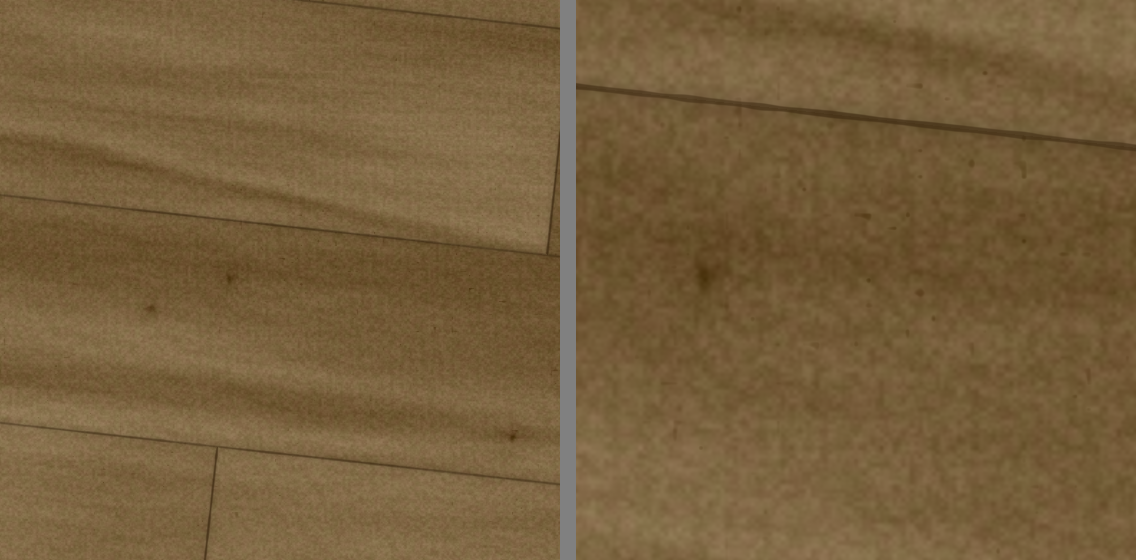
Left, the full canvas; right, a detail of the centre.
A Shadertoy shader for this texture:

```glsl
#define TILT 0.11
#define PLANK_HEIGHT 0.407
#define PLANK_LENGTH 1.5
#define SEAM_V 0.245
#define JOINT_U 0.366
#define STAGGER 1.0255
#define GAP 0.0018
#define DARK_WOOD vec3(0.355, 0.255, 0.115)
#define LIGHT_WOOD vec3(0.605, 0.515, 0.375)
#define GAP_COLOR vec3(0.25, 0.17, 0.07)
#define GRAIN 0.38
#define SPECKLE 0.40

float hash(vec2 p) {
    return fract(sin(dot(p, vec2(127.1, 311.7))) * 43758.5453);
}

float noise(vec2 p) {
    vec2 i = floor(p), f = fract(p);
    f = f * f * (3.0 - 2.0 * f);
    return mix(mix(hash(i), hash(i + vec2(1, 0)), f.x),
               mix(hash(i + vec2(0, 1)), hash(i + vec2(1, 1)), f.x), f.y);
}

float fbm(vec2 p) {
    float sum = 0.0, amp = 0.5;
    for (int i = 0; i < 4; i++) {
        sum += amp * noise(p);
        p = p * 2.03 + 17.3;
        amp *= 0.5;
    }
    return sum / 0.9375;
}

float band(float x, float center, float width) {
    float d = (x - center) / width;
    return exp(-d * d);
}

// Heartwood of the middle plank: dark upper half, pale lower edge
float heartTone(float u, float f) {
    float right = smoothstep(0.2, 0.85, u);
    float t = -0.20 * smoothstep(0.50, 0.85, f);
    t -= 0.12 * band(f, 0.98, 0.10) * right;
    t -= 0.14 * right * band(f, 0.60, 0.20);
    t += 0.10 * (1.0 - right) * band(f, 0.45, 0.12);
    t += 0.12 * band(f, 0.36, 0.05) * smoothstep(0.0, 0.15, u);
    t -= 0.19 * band(f, 0.22, 0.06);
    return t + 0.19 * band(f, 0.07, 0.08) * (1.2 - 0.6 * right);
}

// Sapwood of the upper plank: a pale streak that widens over a slanted dark vein
float sapTone(float u, float f) {
    float right = smoothstep(0.35, 0.85, u);
    float vein = f - max(0.25 - 0.28 * u, 0.0);
    float t = 0.24 * smoothstep(-0.01, 0.05, vein) * band(vein, 0.04, 0.07 + 0.24 * right);
    t -= 0.16 * band(vein, -0.02, 0.035) * (1.0 - 0.5 * right);
    t -= 0.14 * (1.0 - right) * band(f, 0.43 - 0.1 * u, 0.035);
    t += 0.13 * right * band(f, 0.73, 0.025);
    return t - 0.28 * band(f, 0.96, 0.12) * smoothstep(0.25, 0.8, u);
}

// Darkness of small knots, each with a soft halo
float knots(vec2 p) {
    float sum = 0.0;
    for (int i = 0; i < 3; i++) {
        float k = float(i), bend = k * (k - 1.0);
        vec2 center = vec2(0.22 + 0.135 * k + 0.2 * bend, 0.476 + 0.074 * k - 0.1525 * bend);
        vec2 d = p - center;
        d += 0.012 * (vec2(noise(p * 90.0), noise(p * 90.0 + 31.0)) - 0.5);
        sum += 0.45 * exp(-dot(d, d) / 0.00005);
        sum += 0.13 * exp(-dot(d * vec2(0.6, 1.0), d) / 0.0006);
    }
    return sum;
}

void mainImage(out vec4 fragColor, in vec2 fragCoord) {
    vec2 p = fragCoord / iResolution.y;
    vec2 wood = vec2(p.x - TILT * p.y, p.y + TILT * p.x);

    // Staggered plank layout
    float across = (wood.y - SEAM_V) / PLANK_HEIGHT;
    float row = floor(across);
    float along = (wood.x - JOINT_U - STAGGER * (row + 1.0)) / PLANK_LENGTH;
    vec2 plank = vec2(floor(along), row);
    float f = across - row;

    // Grain stretched along each plank
    vec2 g = wood + plank * vec2(7.3, 3.1);
    g.y += 0.03 * (noise(g * vec2(2.5, 6.0)) - 0.5);
    float broad = fbm(g * vec2(1.8, 17.0)) - 0.5;
    float fine = fbm(g * vec2(9.0, 85.0) + 5.0) - 0.5;
    float tone = 0.52 + GRAIN * (broad + 0.5 * fine) + 0.06 * (hash(plank) - 0.5);

    // Character of each row
    float warped = f + 0.06 * (noise(g * vec2(4.0, 22.0)) - 0.5);
    if (row == 0.0) tone += heartTone(wood.x, warped);
    else if (row == 1.0) tone += plank.x < -1.5 ? sapTone(wood.x, warped) : -0.12;
    else if (row < 0.0) tone += 0.07 + 0.10 * band(wood.x, 0.0, 0.12);
    else tone -= 0.10;
    tone -= knots(wood);

    // Mottled surface and sparse dark pores
    float mottle = 0.6 * noise(p * 210.0) + 0.4 * noise(p * 390.0 + 9.0) - 0.5;
    tone += SPECKLE * mottle;
    tone -= 0.35 * smoothstep(0.90, 1.0, noise(p * 130.0 + 40.0)) * noise(p * 12.0);
    vec3 color = mix(DARK_WOOD, LIGHT_WOOD, clamp(tone, -0.3, 1.15));
    color += 0.025 * (noise(p * 110.0 + 70.0) - 0.5) * vec3(1.0, -0.3, 0.8);

    // Thin gaps with soft shadows
    float seam = (0.5 - abs(f - 0.5)) * PLANK_HEIGHT;
    float joint = (0.5 - abs(fract(along) - 0.5)) * PLANK_LENGTH;
    float gapDist = min(seam, joint) + 0.001 * (noise(p * 70.0) - 0.5);
    float edge = 1.0 / iResolution.y;
    float gap = 1.0 - smoothstep(GAP - edge, GAP + edge, gapDist);
    float strength = joint < seam ? 0.75 : 0.35 + 0.35 * noise(wood * vec2(9.0, 3.0));
    color *= 1.0 - 0.12 * exp(-max(gapDist, 0.0) / 0.005);
    fragColor = vec4(mix(color, GAP_COLOR, gap * strength), 1.0);
}
```
